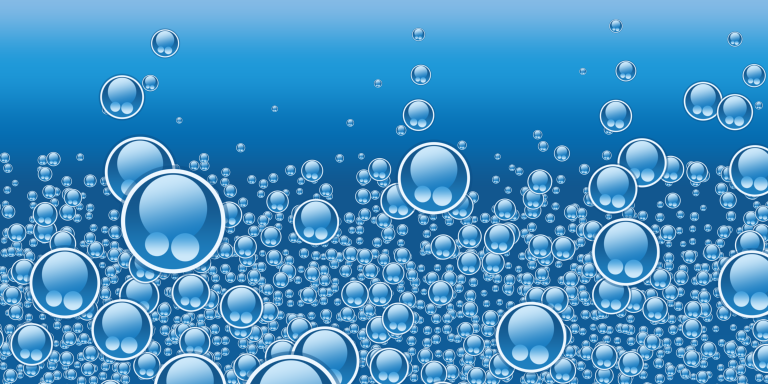
A WebGL 2 fragment shader for this background:

```glsl
#version 300 es
precision highp float;

uniform vec2 u_resolution;
out vec4 fragColor;

vec2 hash2(vec2 cell) {
  vec3 h = fract(cell.xyx * vec3(0.1031, 0.1030, 0.0973));
  h += dot(h, h.yzx + 33.33);
  return fract((h.xx + h.yz) * h.zy);
}

// Soft-edged disc coverage
float disc(vec2 p, float radius, float edge) {
  return 1.0 - smoothstep(-edge, edge, length(p) - radius);
}

vec3 waterColor(float y) {
  vec3 c = mix(vec3(0.06, 0.37, 0.61), vec3(0.07, 0.34, 0.56), smoothstep(0.0, 0.4, y));
  c = mix(c, vec3(0.02, 0.43, 0.70), smoothstep(0.5, 0.67, y));
  c = mix(c, vec3(0.12, 0.60, 0.85), smoothstep(0.63, 0.84, y));
  return mix(c, vec3(0.52, 0.73, 0.90), smoothstep(0.82, 1.01, y));
}

// Pale rim, deep body, domed reflection and two bright lobes
vec3 paintBubble(vec3 base, vec2 p, vec2 center, float radius) {
  vec2 q = (p - center) / radius;
  if (dot(q, q) > 1.7) return base;
  float edge = 0.75 / (u_resolution.y * radius);
  vec3 pale = vec3(0.80, 0.91, 0.98);

  vec3 c = mix(base, vec3(0.04, 0.30, 0.52), 0.45 * disc(q, 1.07, edge));
  c = mix(c, vec3(0.93, 0.97, 1.0), disc(q, 1.0, edge));
  vec3 body = mix(vec3(0.12, 0.50, 0.75), vec3(0.08, 0.34, 0.55), smoothstep(-0.8, 0.5, q.y));
  c = mix(c, body, disc(q, 0.92, edge));

  float shade = smoothstep(-0.4, 0.9, q.y - 0.25 * q.x);
  vec3 dome = mix(vec3(0.10, 0.49, 0.76), pale, shade);
  c = mix(c, dome, disc(q - vec2(0.0, 0.24), 0.65, edge));

  vec2 left = q - vec2(-0.31, -0.44);
  vec2 right = q - vec2(0.23, -0.50);
  c = mix(c, mix(pale, vec3(0.25, 0.62, 0.86), smoothstep(-0.2, 0.25, left.y)),
          disc(left, 0.23, edge));
  return mix(c, mix(pale, vec3(0.25, 0.62, 0.86), smoothstep(-0.2, 0.28, right.y)),
             disc(right, 0.27, edge));
}

// One cellular layer of foam, thinning out toward the surface
vec3 paintFoam(vec3 c, vec2 p, float size, float amount, float seed) {
  vec2 home = floor(p / size);
  for (int j = -1; j <= 1; j++) {
    for (int i = -1; i <= 1; i++) {
      vec2 cell = home + vec2(i, j);
      vec2 jitter = hash2(cell + seed);
      vec2 traits = hash2(cell + seed + 71.7);
      vec2 center = (cell + 0.5 + 0.6 * (jitter - 0.5)) * size;
      float density = amount * (1.0 - smoothstep(0.30, 0.64, center.y));
      density += 0.05 * (1.0 - smoothstep(0.55, 0.85, center.y));
      if (traits.x < density)
        c = paintBubble(c, p, center, size * mix(0.24, 0.43, traits.y));
    }
  }
  return c;
}

void main() {
  vec2 p = gl_FragCoord.xy / u_resolution.y;
  vec3 c = waterColor(p.y);

  // Foam from fine to coarse
  for (int i = 0; i < 4; i++) {
    float k = float(i);
    c = paintFoam(c, p, 0.032 * pow(1.62, k), 0.95 - 0.19 * k, 13.0 + 37.0 * k);
  }

  // Four chains that shrink as they rise
  vec4 chainX = vec4(0.318, 1.09, 1.604, 1.914);
  vec4 chainY = vec4(0.747, 0.70, 0.698, 0.708);
  vec4 chainRise = vec4(0.14, 0.105, 0.117, 0.095);
  vec4 chainSway = vec4(0.112, 0.006, 0.026, 0.05);
  vec4 chainRadius = vec4(0.057, 0.041, 0.042, 0.047);
  for (int i = 0; i < 4; i++) {
    for (int j = 0; j < 3; j++) {
      float k = float(j);
      vec2 center = vec2(chainX[i] + chainSway[i] * sin(1.5708 * k), chainY[i] + chainRise[i] * k);
      c = paintBubble(c, p, center, chainRadius[i] * pow(0.64, k));
    }
  }

  // Large foreground bubbles: center and radius, back to front
  vec3 large[15] = vec3[15](
    vec3(0.365, 0.552, 0.092), vec3(0.451, 0.424, 0.136), vec3(1.13, 0.536, 0.094),
    vec3(1.672, 0.576, 0.064), vec3(1.596, 0.508, 0.064), vec3(1.63, 0.344, 0.088),
    vec3(0.169, 0.263, 0.092), vec3(0.318, 0.141, 0.08), vec3(1.383, 0.122, 0.092),
    vec3(0.846, 0.06, 0.09), vec3(0.758, -0.054, 0.13), vec3(1.958, 0.26, 0.088),
    vec3(1.966, 0.555, 0.067), vec3(0.495, -0.015, 0.095), vec3(0.823, 0.422, 0.06));
  for (int i = 0; i < 15; i++) c = paintBubble(c, p, large[i].xy, large[i].z);

  fragColor = vec4(c, 1.0);
}
```
